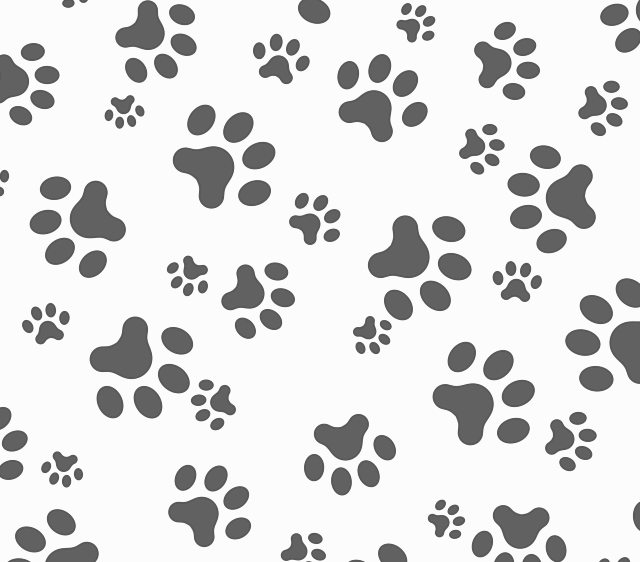
Give the GLSL for this pattern, as a Shadertoy shader.

```glsl
const float TAU = 6.2831853;

vec4 hash4(vec2 p) {
    vec4 q = fract(p.xyxy * vec4(0.1031, 0.1030, 0.0973, 0.1099));
    q += dot(q, q.wzxy + 33.33);
    return fract((q.xxyz + q.yzzw) * q.zywx);
}

mat2 rotation(float a) {
    float c = cos(a), s = sin(a);
    return mat2(c, s, -s, c);
}

float ellipseDistance(vec2 p, vec2 radii) {
    float k = length(p / radii);
    return k * (k - 1.0) / max(length(p / (radii * radii)), 1e-4);
}

float capsuleDistance(vec2 p, vec2 a, vec2 b, float radius) {
    vec2 pa = p - a, ba = b - a;
    return length(pa - ba * clamp(dot(pa, ba) / dot(ba, ba), 0.0, 1.0)) - radius;
}

float smoothMin(float a, float b, float k) {
    float h = max(k - abs(a - b), 0.0) / k;
    return min(a, b) - 0.25 * h * h * k;
}

// Paw print of unit radius, mirrored about its vertical axis
float pawDistance(vec2 p) {
    p.x = abs(p.x);
    float heel = length(p - vec2(0.0, -0.16)) - 0.36;
    float lobe = capsuleDistance(p, vec2(0.08, -0.22), vec2(0.38, -0.48), 0.22);
    float pad = smoothMin(heel, lobe, 0.12);
    float innerToe = ellipseDistance(rotation(0.17) * (p - vec2(0.30, 0.59)), vec2(0.22, 0.30));
    float outerToe = ellipseDistance(rotation(0.30) * (p - vec2(0.78, 0.15)), vec2(0.215, 0.29));
    return min(pad, min(innerToe, outerToe));
}

// Large and small prints alternate on a loosened, tilted checkerboard
float scatterDistance(vec2 p) {
    const float cellSize = 0.195;
    p = rotation(0.42) * p + vec2(0.61, 0.27);
    vec2 home = floor(p / cellSize);
    float nearest = 1.0;
    for (int y = -1; y <= 1; y++)
    for (int x = -1; x <= 1; x++) {
        vec2 cell = home + vec2(x, y);
        vec4 rnd = hash4(cell + 17.0);
        bool isLarge = mod(cell.x + cell.y, 2.0) < 0.5;
        float radius = isLarge ? mix(0.068, 0.106, rnd.x) : mix(0.034, 0.056, rnd.x);
        // Smaller prints have more room to wander
        float wander = ((isLarge ? 0.122 : 0.082) - radius) * sqrt(rnd.y);
        float heading = TAU * rnd.z;
        vec2 center = (cell + 0.5) * cellSize + wander * vec2(cos(heading), sin(heading));
        vec2 local = rotation(TAU * rnd.w) * (p - center) / radius;
        nearest = min(nearest, pawDistance(local) * radius);
    }
    return nearest;
}

void mainImage(out vec4 fragColor, in vec2 fragCoord) {
    float pixel = 1.0 / iResolution.y;
    float d = scatterDistance(fragCoord * pixel);

    // Grey fill with a slightly darker rim
    float rim = smoothstep(-0.0038, -0.0026, d);
    vec3 ink = mix(vec3(0.38), vec3(0.345), rim);
    float coverage = 1.0 - smoothstep(-0.6 * pixel, 0.6 * pixel, d);
    fragColor = vec4(mix(vec3(0.99), ink, coverage), 1.0);
}
```
